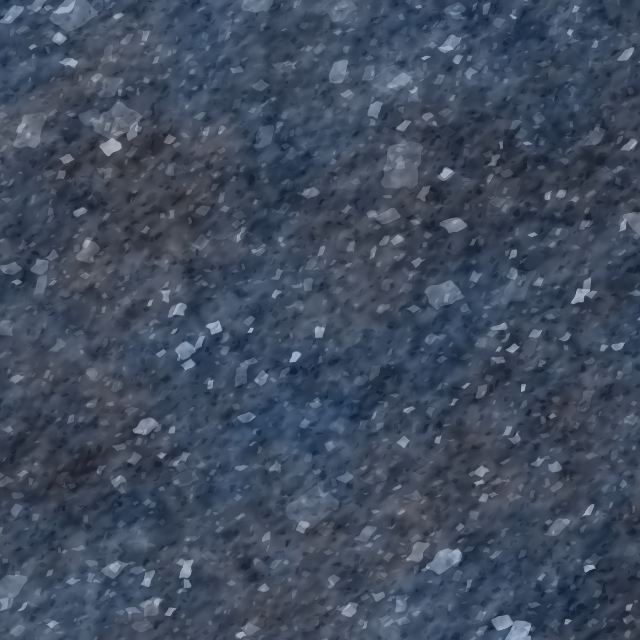
Reproduce this texture procedurally as a WebGL 1 fragment shader.

```glsl
precision highp float;
uniform vec2 u_resolution;

// Tone of the ground and its variation
const float BASE_TONE = 0.280;
const float CLOUD_CONTRAST = 0.10;
const float STREAK_CONTRAST = 0.13;
const float GRIT_CONTRAST = 0.13;

// Grain layout, in canvas units and radians
const float GRAIN_DIRECTION = 0.6;
const float DIRECTION_SPREAD = 1.3;
const float EDGE_SOFTNESS = 0.0018;
const float OUTLINE_WARP = 0.006;

// Colour: slate cast, shifting between brown and blue
const vec3 SLATE_CAST = vec3(-0.042, 0.0, 0.068);
const vec3 WARM_SHIFT = vec3(0.030, -0.004, -0.036);

float hash(vec2 p) {
  vec3 q = fract(vec3(p.xyx) * 0.1031);
  q += dot(q, q.yzx + 33.33);
  return fract((q.x + q.y) * q.z);
}

vec2 hash2(vec2 p) {
  return vec2(hash(p + 17.3), hash(p + 91.7));
}

float noise(vec2 p) {
  vec2 cell = floor(p);
  vec2 f = fract(p);
  f = f * f * (3.0 - 2.0 * f);
  float low = mix(hash(cell), hash(cell + vec2(1.0, 0.0)), f.x);
  float high = mix(hash(cell + vec2(0.0, 1.0)), hash(cell + 1.0), f.x);
  return mix(low, high, f.y);
}

float signedNoise(vec2 p) {
  return noise(p) - 0.5;
}

vec2 rotate(vec2 p, float angle) {
  float c = cos(angle);
  float s = sin(angle);
  return vec2(c * p.x + s * p.y, c * p.y - s * p.x);
}

// Chipped, elongated grains; toneRange holds the darkest and lightest offset
float grains(vec2 p, float cells, float density, vec2 toneRange, float skew, float seed) {
  vec2 g = p * cells;
  vec2 home = floor(g);
  float tone = 0.0;
  for (int j = -1; j <= 1; j++) {
    for (int i = -1; i <= 1; i++) {
      vec2 cell = home + vec2(float(i), float(j));
      vec2 id = cell + seed;
      vec2 center = cell + 0.1 + 0.8 * hash2(id);
      vec2 shape = hash2(id + 41.0);
      float angle = GRAIN_DIRECTION + DIRECTION_SPREAD * (hash(id + 5.5) - 0.5);
      float radius = mix(0.28, 0.58, shape.x);
      vec2 q = rotate(g - center, angle) / radius;
      q.y *= mix(1.2, 2.1, shape.y);

      // Two slanted cuts turn the ellipse into a chip
      float cut = max(abs(q.x + 0.5 * q.y), abs(q.y - 0.45 * q.x) * 1.1);
      float dist = max(length(q), cut * 1.1);
      float soft = EDGE_SOFTNESS * cells / radius;
      float mask = 1.0 - smoothstep(1.0 - soft, 1.0 + soft, dist);
      mask *= step(hash(id + 73.1), density);
      float offset = mix(toneRange.x, toneRange.y, pow(hash(id + 29.4), skew));
      tone = mix(tone, offset, mask);
    }
  }
  return tone;
}

void main() {
  vec2 p = gl_FragCoord.xy / u_resolution.y;
  vec2 along = rotate(p, GRAIN_DIRECTION);

  // Ragged outlines
  vec2 warp = vec2(signedNoise(p * 95.0), signedNoise(p * 95.0 + 50.0));
  vec2 w = p + OUTLINE_WARP * warp;
  vec2 wAlong = rotate(w, GRAIN_DIRECTION);

  // Dusty ground: broad clouds, slanted streaks, fine grit
  float cloud = signedNoise(along * vec2(4.0, 6.0) + 8.0);
  float tone = BASE_TONE + CLOUD_CONTRAST * cloud;
  tone += STREAK_CONTRAST * signedNoise(wAlong * vec2(26.0, 46.0) + 31.0);
  float grit = signedNoise(wAlong * vec2(70.0, 110.0) + 63.0);
  tone += GRIT_CONTRAST * grit;

  // Grain layers from fine chips to pebbles, gathered in clumps
  float clump = mix(0.4, 1.6, noise(along * vec2(5.0, 8.0) + 120.0));
  float corner = smoothstep(0.9, 1.8, p.x + p.y);
  tone += grains(w, 82.0, 0.60, vec2(-0.07, 0.15), 2.0, 3.0);
  tone += clump * grains(w, 47.0, 0.42, vec2(-0.04, 0.28), 2.5, 211.0);
  tone += clump * grains(w, 25.0, 0.19, vec2(0.02, 0.30), 1.5, 407.0);
  tone += grains(w, 12.0, 0.06 + 0.22 * corner, vec2(0.03, 0.20), 1.5, 613.0);

  // Mottled light on the grain faces
  tone += 0.35 * max(tone - BASE_TONE, 0.0) * signedNoise(p * 130.0 + 9.0);
  tone = clamp(tone, 0.14, 0.68);

  // Broad brown and blue drift
  float warmth = 2.0 * signedNoise(along * vec2(3.5, 5.0) + 77.0);
  warmth += signedNoise(along * vec2(14.0, 20.0) + 140.0);
  vec3 color = tone + SLATE_CAST + WARM_SHIFT * warmth;
  gl_FragColor = vec4(color, 1.0);
}
```
